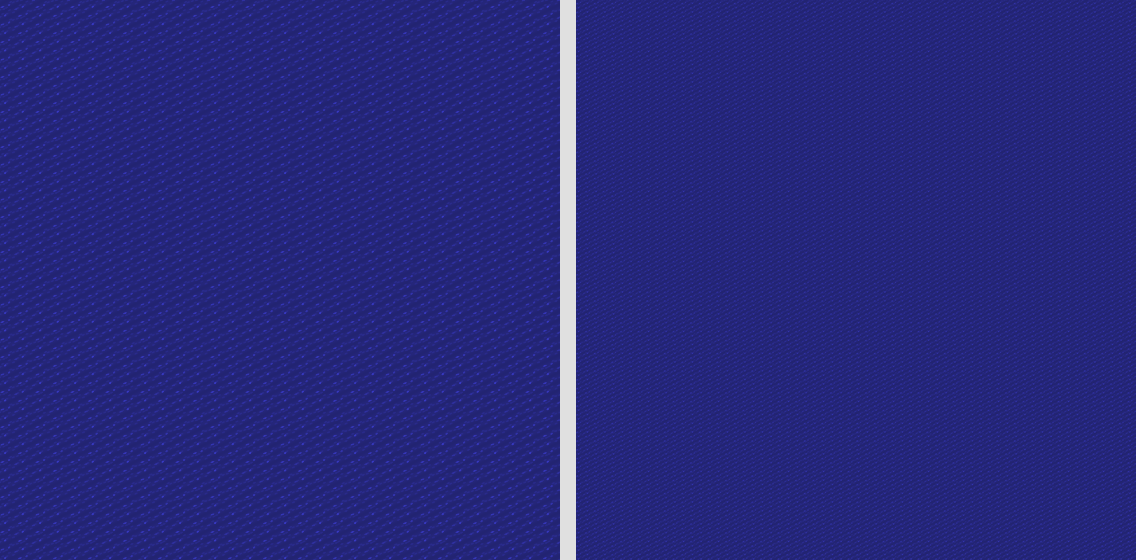
Left: one tile. Right: repeated 2 by 2.
Give the GLSL for this texture, as a Shadertoy shader.

```glsl
float hash(vec2 p) {
    vec3 q = fract(p.xyx * vec3(0.1031, 0.1030, 0.0973));
    q += dot(q, q.yzx + 33.33);
    return fract((q.x + q.y) * q.z);
}

// Brightness of the woven flecks, strung along each cell's rising diagonal
float weaveFlecks(vec2 p) {
    float light = 0.0;
    for (int y = -1; y <= 1; y++)
    for (int x = -1; x <= 1; x++) {
        vec2 cell = floor(p) + vec2(x, y);
        vec2 id = mod(cell, vec2(32.0, 64.0));
        // Neighbouring diagonals alternate between dotted and dashed yarn
        float dashed = mod(id.x + id.y, 2.0);
        for (int i = 0; i < 7; i++) {
            float n = float(i);
            float along = fract(0.3 + 0.618 * n + 0.22 * dashed);
            float spread = i < 2 ? 0.3 : 0.65;
            float drift = spread * (hash(vec2(n + 3.0, 7.0 + 5.0 * dashed)) - 0.5);
            vec2 center = vec2(along, along + drift);
            float wear = hash(id + 71.0 * n);

            // Cells are twice as wide as tall; dashes lean with the twill
            vec2 d = (p - cell - center) * vec2(16.0, 8.0);
            d.y -= 0.3 * d.x;
            vec2 size = vec2(1.25, 1.1);
            float strength = 0.27;
            if (i == 0) strength = mix(1.0, 0.75, dashed);
            if (i == 1) {
                strength = mix(0.55, 0.85, dashed);
                size = vec2(1.9, 0.9);
            }
            if (i > 1) size = vec2(1.6, 0.95);
            float fleck = 1.0 - smoothstep(0.45, 1.25, length(d / size));
            light = max(light, strength * (0.94 + 0.12 * wear) * fleck);
        }
    }
    return light;
}

void mainImage(out vec4 fragColor, in vec2 fragCoord) {
    vec2 uv = fragCoord / iResolution.xy;
    vec2 p = uv * vec2(32.0, 64.0);

    // Dark grooves between the diagonal ribs
    float rib = 0.5 + 0.5 * cos(6.2831853 * (p.y - p.x));
    vec3 cloth = vec3(0.14, 0.145, 0.465) * (0.96 + 0.07 * rib);

    vec3 thread = vec3(0.215, 0.22, 0.75);
    fragColor = vec4(mix(cloth, thread, weaveFlecks(p)), 1.0);
}
```
